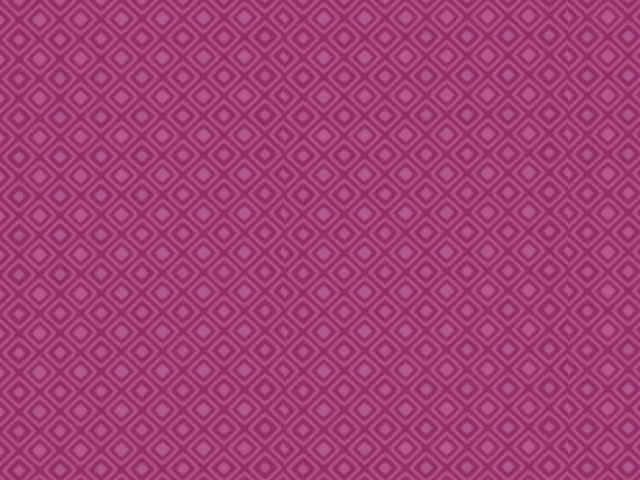
A WebGL 1 fragment shader for this pattern:

```glsl
precision highp float;
// Woven lattice of nested diamonds in two plum tones, with cores of slightly varying size.
// A diamond distance gives a core, a dark ring, a light ring and the dark grid. The cloth
// repeats in panels that cut the lattice slightly short, with a small slant in each panel.

uniform vec2 u_resolution;

// Lengths are in canvas heights; radii and softness are in half-cells.
#define HALF_CELL vec2(0.0427, 0.0408)
#define FIRST_CENTER vec2(-0.0030, 0.0424)
#define PANEL_WIDTH 0.592
#define PANEL_SLANT 0.012
#define PANEL_DROP 0.0030
#define CORE_RADII vec2(0.295, 0.345)
#define RING_INNER 0.59
#define RING_OUTER 0.81
#define SOFTNESS 0.11
#define STITCHES 8.0
#define DARK_PLUM vec3(0.563, 0.182, 0.388)
#define LIGHT_PLUM vec3(0.700, 0.326, 0.548)

float hash(vec2 p) {
  vec3 q = fract(vec3(p.xyx) * 0.1031);
  q += dot(q, q.yzx + 33.33);
  return fract((q.x + q.y) * q.z);
}

// Soft stair steps along both axes, one for each stitch.
vec2 stitch(vec2 p) {
  float turns = 6.2831853 * STITCHES;
  return p - 0.65 * sin(p * turns) / turns;
}

// Diamond distance with gently rounded corners.
float diamond(vec2 p) {
  vec2 a = sqrt(p * p + 0.004);
  return a.x + a.y - 0.07;
}

// 1 inside the radius, falling softly to 0 outside.
float inside(float d, float radius, float soft) {
  return 1.0 - smoothstep(radius - soft, radius + soft, d);
}

void main() {
  vec2 pos = gl_FragCoord.xy / u_resolution.y;
  pos.y = 1.0 - pos.y;

  // Panel repeat: restart across, slant and shift down.
  float panel = floor(pos.x / PANEL_WIDTH);
  pos.x -= panel * PANEL_WIDTH;
  pos.y += PANEL_SLANT * pos.x + PANEL_DROP * panel;
  vec2 lattice = (pos - FIRST_CENTER) / HALF_CELL;

  // Nearest diamond: large ones on even centers, small ones on odd centers.
  vec2 center = 2.0 * floor(lattice * 0.5 + 0.5);
  vec2 offset = abs(lattice - center);
  float large = 1.0;
  if (offset.x + offset.y > 1.0) {
    center = 2.0 * floor(lattice * 0.5) + 1.0;
    large = 0.0;
  }
  float d = diamond(stitch(lattice - center));

  // Core and ring; cores shrink beside the panel seams.
  float vary = hash(center + panel * 37.0 + 50.0) - 0.5;
  float seamDistance = min(center.x, PANEL_WIDTH / HALF_CELL.x - center.x);
  float seam = 1.0 - smoothstep(0.0, 2.0, seamDistance);
  float soft = max(SOFTNESS, 0.7 / (u_resolution.y * HALF_CELL.y));
  float radius = mix(CORE_RADII.x, CORE_RADII.y, large) - 0.05 * seam + 0.015 * vary;
  float core = inside(d, radius, soft);
  float ring = inside(d, RING_OUTER, soft) * (1.0 - inside(d, RING_INNER, soft));

  // Cores are a little brighter than rings, the large ones most of all.
  float tone = 0.98 * ring + core * (1.05 + 0.05 * large + 0.03 * vary);
  gl_FragColor = vec4(mix(DARK_PLUM, LIGHT_PLUM, tone), 1.0);
}
```
